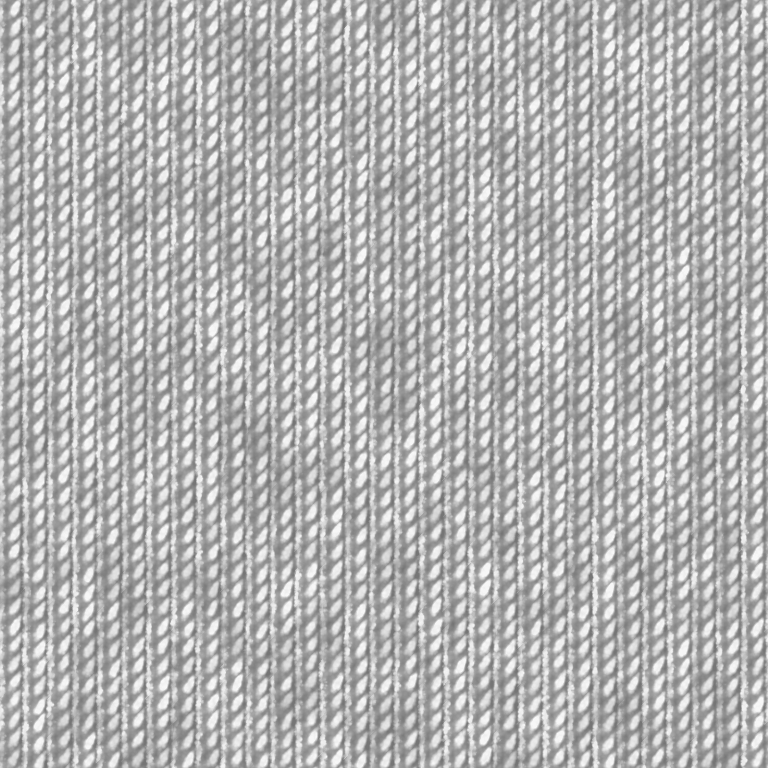
Give the GLSL for this texture map, as a WebGL 2 fragment shader.

```glsl
#version 300 es
precision highp float;
uniform vec2 u_resolution;
out vec4 fragColor;

float hash(vec2 p) {
  p = fract(p * vec2(0.1031, 0.1137));
  p += dot(p, p.yx + 33.33);
  return fract((p.x + p.y) * p.x * 17.0);
}

// Distance to the nearest scattered fibre point
float cellular(vec2 p) {
  vec2 cell = floor(p);
  float nearest = 1.0;
  for (int y = -1; y <= 1; y++)
    for (int x = -1; x <= 1; x++) {
      vec2 id = cell + vec2(x, y);
      vec2 point = id + vec2(hash(id), hash(id + 57.0));
      nearest = min(nearest, length(point - p));
    }
  return nearest;
}

// Vertical streaks per column over broad faded patches
float wear(float column, vec2 uv) {
  float phase = 6.283 * hash(vec2(column, 9.0));
  float streak = sin(uv.y * 25.13 + phase) + 0.9 * sin(uv.y * 62.83 + phase * 3.0);
  float patches = sin(uv.x * 18.85 + 2.0 * sin(uv.y * 12.57))
                + sin(uv.x * 43.98 - uv.y * 12.57 + 1.7);
  return 0.33 * streak + 0.12 * patches + 0.6 * (hash(vec2(column, 3.0)) - 0.5);
}

// Teardrop leaning right, broad at its lower left end
float stitch(vec2 p) {
  vec2 axis = vec2(0.44, 0.898);
  float along = dot(p, axis);
  float across = dot(p, vec2(axis.y, -axis.x));
  float width = 0.245 - 0.13 * along;
  return length(vec2(across / width, along / 0.58));
}

void main() {
  vec2 uv = gl_FragCoord.xy / u_resolution;
  vec2 grid = uv * vec2(31.0, 41.0);
  float fuzz = cellular(uv * 190.0);
  float lump = cellular(uv * 100.0 + 13.0);
  float column = floor(grid.x);
  float across = fract(grid.x);
  float row = grid.y + 0.3 * (hash(vec2(column, 5.0)) - 0.5);
  float worn = wear(column, uv);

  // Dark vertical valleys crossed by steep soft shade
  float slant = cos(6.283 * (row - 1.2 * (across - 0.6)));
  float shade = 0.645 + 0.045 * worn - 0.04 * slant;
  shade -= 0.09 * exp(-pow((across - 0.87) / 0.09, 2.0));
  shade -= 0.065 * exp(-pow((across - 0.27) / 0.11, 2.0));

  // Lit left legs of the stitches, each with a shadow at its lower right
  float body = 0.0;
  float shadow = 0.0;
  for (int i = -1; i <= 1; i++) {
    float id = floor(row) + float(i);
    vec2 seed = vec2(column, id);
    vec2 offset = vec2(hash(seed), hash(seed + 31.0)) - 0.5;
    vec2 p = vec2((across - 0.61) * 1.32, row - id - 0.5) - offset * vec2(0.09, 0.14);
    float d = stitch(p) + 0.3 * (lump - 0.45) + 0.08 * (fuzz - 0.45);
    float strength = 1.0 + 0.4 * (hash(seed + 71.0) - 0.5);
    body = max(body, strength * (1.0 - smoothstep(0.4, 1.2, d)));
    shadow = max(shadow, 1.0 - smoothstep(0.6, 1.2, stitch(p - vec2(0.15, -0.1))));
  }
  shade -= 0.05 * shadow;
  shade = mix(shade, 0.955 + 0.03 * worn, clamp(body * (1.0 + 0.28 * worn), 0.0, 1.0));

  // Broken flecks along the shaded right legs
  float ridgeX = fract(across + 0.47) - 0.5;
  float ridgeColumn = floor(grid.x + 0.47);
  float fleckRow = grid.y - 1.4 * ridgeX + 0.6 * hash(vec2(ridgeColumn, 15.0));
  float fleckId = floor(fleckRow);
  float pulse = 0.5 - 0.5 * cos(6.283 * (fleckRow - fleckId));
  float fleck = hash(vec2(ridgeColumn, fleckId) + 23.0);
  ridgeX += 0.06 * (fleck - 0.5) + 0.05 * (lump - 0.45);
  float rough = abs(ridgeX) + 0.09 * (fuzz - 0.4) + 0.13 * (lump - 0.45);
  float ridge = 1.0 - smoothstep(0.01, 0.17, rough);
  ridge *= 0.25 + 0.5 * pulse + 0.35 * fleck + 0.45 * wear(ridgeColumn, uv);
  shade = mix(shade, 0.94, clamp(ridge, 0.0, 1.0));

  // Fine fibre grain
  shade += 0.05 * (0.45 - fuzz) + 0.05 * (0.45 - lump) - 0.02;
  fragColor = vec4(vec3(clamp(shade, 0.46, 0.97)), 1.0);
}
```
